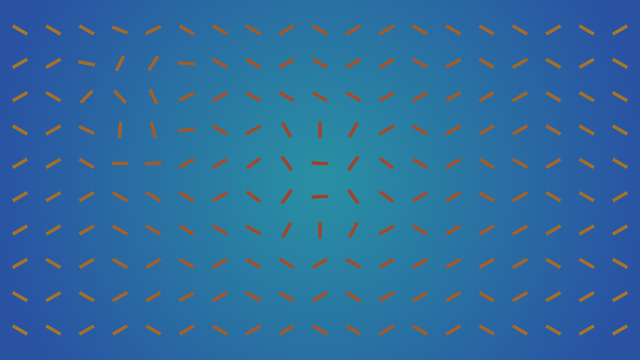
This pattern is drawn by a Shadertoy shader. Its source:

```glsl
// A grid of short dashes on a radial teal-to-blue field. Each dash leans
// left or right by a hash; two round spots wind the lean up towards their
// middle. Dashes take the complement of the field colour behind them.

const float CELLS_PER_HEIGHT = 10.8;
const vec2  GRID_EXTENT = vec2(9.5, 5.0);    // half size of the grid, in cells
const vec2  DASH_HALF = vec2(0.25, 0.05);    // half length and width, in cells
const float LEAN = radians(30.0);
const float WIND = radians(200.0);           // extra turn at a spot's middle

const vec2  MIDDLE_SPOT = vec2(0.0);
const float MIDDLE_RADIUS = 0.198;
const vec2  LEFT_SPOT = vec2(-0.519, 0.220);
const float LEFT_RADIUS = 0.209;

const vec3  FIELD_CORE = vec3(0.16, 0.57, 0.64);
const float GREEN_FALLOFF = 0.27;
const float GREEN_FLOOR = 0.32;
const float COMPLEMENT_SUM = 0.80;

float hash(vec2 p) {
    return fract(sin(dot(p, vec2(127.1, 311.7))) * 43758.5453);
}

// Turn that grows linearly from the rim of a spot to its middle.
float windUp(vec2 p, vec2 spot, float radius) {
    return WIND * max(0.0, 1.0 - length(p - spot) / radius);
}

float boxDistance(vec2 p, vec2 halfSize) {
    vec2 d = abs(p) - halfSize;
    return length(max(d, 0.0)) + min(max(d.x, d.y), 0.0);
}

vec3 fieldColor(vec2 p) {
    float green = max(FIELD_CORE.g - GREEN_FALLOFF * length(p), GREEN_FLOOR);
    return vec3(FIELD_CORE.r, green, FIELD_CORE.b);
}

void mainImage(out vec4 fragColor, in vec2 fragCoord) {
    // Centred coordinates, in units of the canvas height.
    vec2 p = (fragCoord - 0.5 * iResolution.xy) / iResolution.y;

    // Columns sit on the centre line, rows straddle it.
    vec2 grid = p * CELLS_PER_HEIGHT;
    vec2 id = floor(grid + vec2(0.5, 0.0));
    vec2 center = id + vec2(0.0, 0.5);
    vec2 anchor = center / CELLS_PER_HEIGHT;

    // The spots wind in opposite senses.
    float side = hash(id) < 0.5 ? -1.0 : 1.0;
    float angle = side * (LEAN
        + windUp(anchor, MIDDLE_SPOT, MIDDLE_RADIUS)
        - windUp(anchor, LEFT_SPOT, LEFT_RADIUS));

    float c = cos(angle);
    float s = sin(angle);
    vec2 local = grid - center;
    local = vec2(c * local.x + s * local.y, c * local.y - s * local.x);

    // Smooth dash coverage, kept inside the grid.
    float pixel = CELLS_PER_HEIGHT / iResolution.y;
    float dash = 1.0 - smoothstep(-0.5 * pixel, 0.5 * pixel, boxDistance(local, DASH_HALF));
    vec2 inside = step(abs(center), GRID_EXTENT);
    dash *= inside.x * inside.y;

    vec3 field = fieldColor(p);
    fragColor = vec4(mix(field, COMPLEMENT_SUM - field, dash), 1.0);
}
```
